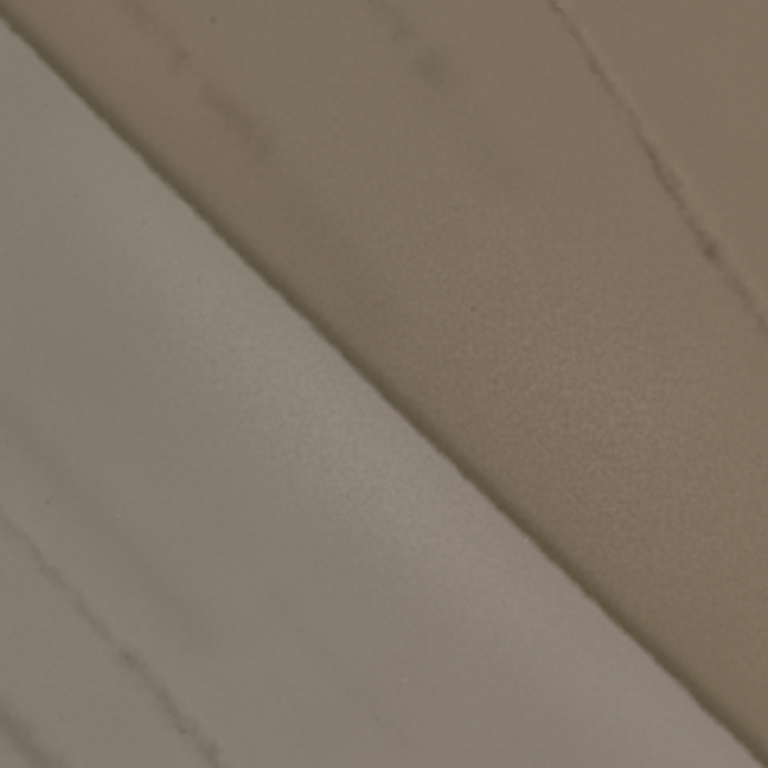
Reproduce this texture procedurally as a three.js fragment shader.

```glsl
// Two matte plaster planes meeting along a soft, dark diagonal seam.
// Signed distance splits the planes; tapered segment strokes add creases,
// and gradient noise supplies wobble, mottling and fine grain.
varying vec2 vUv;

vec2 hashGradient(vec2 cell) {
  vec2 h = vec2(dot(cell, vec2(127.1, 311.7)), dot(cell, vec2(269.5, 183.3)));
  return fract(sin(h) * 43758.5) * 2.0 - 1.0;
}

float gradientNoise(vec2 p) {
  vec2 i = floor(p), f = fract(p);
  vec2 u = f * f * f * (f * (f * 6.0 - 15.0) + 10.0);
  vec2 e = vec2(1.0, 0.0);
  float low = mix(dot(hashGradient(i), f), dot(hashGradient(i + e), f - e), u.x);
  float high = mix(dot(hashGradient(i + e.yx), f - e.yx),
                   dot(hashGradient(i + 1.0), f - 1.0), u.x);
  return mix(low, high, u.y);
}

float fbm(vec2 p) {
  float sum = 0.0, amp = 0.5;
  for (int i = 0; i < 4; i++) {
    sum += amp * gradientNoise(p);
    p = mat2(1.6, 1.2, -1.2, 1.6) * p + 3.7;
    amp *= 0.5;
  }
  return sum;
}

// Soft stroke from a to b
float crease(vec2 p, vec2 a, vec2 b, float width) {
  vec2 ab = b - a;
  float t = clamp(dot(p - a, ab) / dot(ab, ab), 0.0, 1.0);
  float d = length(p - a - ab * t) / width;
  return exp(-d * d);
}

// Soft oval whose axes run along and across the seam
float glow(vec2 p, vec2 center, vec2 size) {
  vec2 q = p - center;
  q = vec2(q.x - q.y, q.x + q.y) * 0.7071 / size;
  return exp(-dot(q, q));
}

void main() {
  vec2 p = vUv;
  float ragged = fbm(p * 42.0);
  float mottled = fbm(p * 9.0 + 8.0);
  // The seam sags slightly below a straight diagonal
  float line = 0.975 + 0.021 * p.x - 0.020 * p.x * (1.0 - p.x);
  float seam = (p.x + p.y - line) * 0.7071 + 0.007 * ragged
             + 0.002 * gradientNoise(p * 11.0);

  // Lower plane: cool grey on the left, warmer toward the bottom right
  vec3 lower = mix(vec3(0.512, 0.482, 0.438), vec3(0.530, 0.486, 0.446),
                   smoothstep(0.0, 0.9, p.x + 0.35 * (1.0 - p.y)));
  lower += 0.026 * exp(-pow((seam + 0.06) / 0.07, 2.0)) * smoothstep(0.0, 0.2, p.x);
  lower += 0.010 * glow(p, vec2(0.45, 0.39), vec2(0.25, 0.07));
  lower -= 0.008 * glow(p, vec2(0.08, 0.55), vec2(0.20, 0.10));

  // Upper plane: brown, slightly rosy near the top left
  vec3 upper = mix(vec3(0.488, 0.438, 0.374), vec3(0.490, 0.438, 0.366),
                   smoothstep(0.3, 1.0, p.x));
  upper += vec3(0.006, 0.002, 0.004) * glow(p, vec2(0.17, 0.93), vec2(0.18, 0.06));
  upper += 0.010 * glow(p, vec2(0.83, 0.50), vec2(0.25, 0.12));

  // Shadow: a dark core above the seam with a wide fading skirt
  float side = max(seam, 0.0);
  float core = exp(-pow(abs(seam - 0.007) / 0.015, 2.0));
  upper -= vec3(0.082, 0.070, 0.072) * core * (1.0 + 0.5 * ragged);
  upper -= 0.040 * exp(-side / 0.06);
  vec3 color = mix(lower, upper, smoothstep(-0.006, 0.007, seam));

  // Creases, wobbled and broken up by noise
  vec2 w = p + 0.022 * vec2(ragged, fbm(p * 36.0 + 19.0));
  float broken = clamp(0.7 + 2.4 * fbm(p * 24.0 + 31.0), 0.08, 1.4);
  float dark = 0.050 * broken * crease(w, vec2(0.714, 1.01), vec2(0.847, 0.80), 0.007);
  dark += 0.060 * broken * crease(w, vec2(0.847, 0.80), vec2(0.925, 0.67), 0.009);
  dark += 0.048 * broken * crease(w, vec2(0.925, 0.67), vec2(1.01, 0.555), 0.009);
  dark += 0.030 * broken * crease(w, vec2(0.15, 1.02), vec2(0.34, 0.81), 0.018);
  dark += 0.014 * crease(w, vec2(0.30, 0.84), vec2(0.50, 0.59), 0.032);
  dark += 0.032 * broken * crease(w, vec2(0.49, 1.01), vec2(0.57, 0.90), 0.020);
  dark += 0.012 * crease(w, vec2(0.56, 0.91), vec2(0.66, 0.77), 0.036);
  dark += 0.050 * broken * crease(w, vec2(-0.01, 0.34), vec2(0.17, 0.14), 0.010);
  dark += 0.065 * broken * crease(w, vec2(0.17, 0.14), vec2(0.29, 0.0), 0.014);
  dark += 0.020 * crease(w, vec2(-0.02, 0.49), vec2(0.26, 0.17), 0.030);
  dark += 0.060 * crease(w, vec2(-0.01, 0.075), vec2(0.08, -0.02), 0.020);
  dark += 0.008 * crease(w, vec2(0.36, 0.22), vec2(0.52, 0.04), 0.016);
  // Broken pale lips beside the sharp creases
  dark -= 0.018 * broken * crease(w, vec2(0.727, 1.01), vec2(1.02, 0.575), 0.008);
  dark -= 0.014 * broken * crease(w, vec2(0.01, 0.345), vec2(0.31, 0.0), 0.012);
  color -= dark * vec3(1.0, 0.98, 0.92);

  // Mottling and grain, strongest in two rubbed patches
  float rubbed = glow(p, vec2(0.76, 0.46), vec2(0.36, 0.17))
               + 0.8 * glow(p, vec2(0.43, 0.42), vec2(0.28, 0.08));
  color += 0.014 * mottled + 0.022 * rubbed * ragged;
  color += (0.024 + 0.060 * rubbed) * fbm(p * 120.0);

  // Sparse dark and pale specks
  float speck = gradientNoise(p * 56.0 + 5.0);
  color += 0.030 * (smoothstep(0.48, 0.68, speck) - smoothstep(0.46, 0.66, -speck));
  gl_FragColor = vec4(color, 1.0);
}
```
